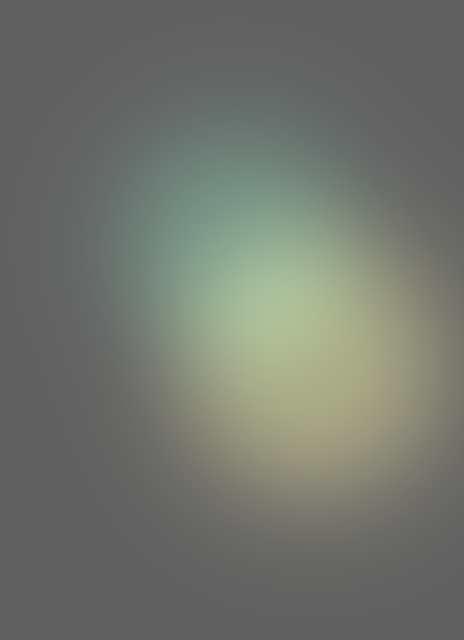
A Shadertoy shader for this background:

```glsl
// Soft round glow: flat near the centre, fading smoothly outward
float glow(vec2 p, vec2 center, float radius, float falloff) {
    return exp(-pow(length(p - center) / radius, falloff));
}

void mainImage(out vec4 fragColor, in vec2 fragCoord) {
    vec2 p = fragCoord / iResolution.y;

    // Grey ground
    vec3 color = vec3(0.38);

    // Teal glow, upper left
    float teal = glow(p, vec2(0.365, 0.622), 0.195, 2.6);
    color += teal * vec3(0.065, 0.178, 0.133);

    // Olive glow, lower right, browner toward its rim
    float olive = glow(p, vec2(0.488, 0.427), 0.224, 2.8);
    vec3 oliveTint = mix(vec3(0.285, 0.258, 0.150), vec3(0.285, 0.280, 0.138), olive);
    color += olive * oliveTint;

    fragColor = vec4(color, 1.0);
}
```
